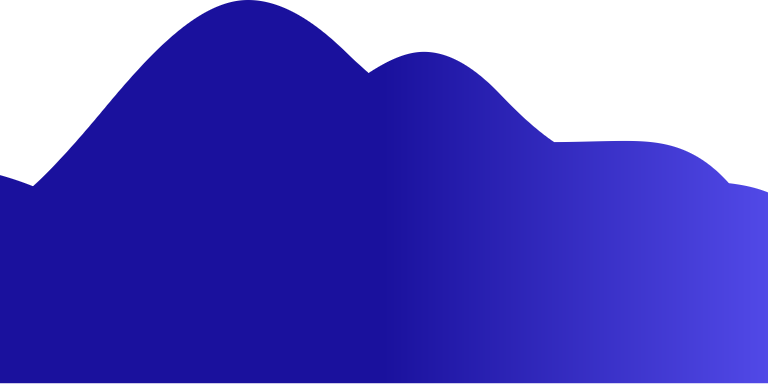
Write a Shadertoy shader that draws this background.

```glsl
const vec3 PAPER = vec3(1.0);
const vec3 DEEP_BLUE = vec3(0.102, 0.067, 0.616);
const vec3 BRIGHT_VIOLET = vec3(0.318, 0.286, 0.906);

// Cubic arc from a to b with the given end slopes
float arc(float x, vec2 a, vec2 b, vec2 slopes) {
    float span = b.x - a.x;
    float t = (x - a.x) / span;
    float s = 1.0 - t;
    float rise = t * t * (3.0 - 2.0 * t);
    float bend = t * s * (s * slopes.x - t * slopes.y);
    return mix(a.y, b.y, rise) + span * bend;
}

// Replaces the height with an arc to the right of its start
float addArc(float height, float x, vec2 a, vec2 b, vec2 slopes) {
    return x < a.x ? height : arc(x, a, b, slopes);
}

float ridge(float x) {
    // Left foot and main hill
    vec2 leftDip = vec2(0.086, 0.515);
    vec2 leftFlank = vec2(0.273, 0.719);
    vec2 mainPeak = vec2(0.646, 1.0);
    vec2 mainFlank = vec2(0.898, 0.867);
    vec2 notch = vec2(0.960, 0.810);
    float h = arc(x, vec2(0.0, 0.544), leftDip, vec2(-0.28, -0.40));
    h = addArc(h, x, leftDip, leftFlank, vec2(0.92, 1.20));
    h = addArc(h, x, leftFlank, mainPeak, vec2(1.20, 0.0));
    h = addArc(h, x, mainPeak, mainFlank, vec2(0.0, -0.97));
    h = addArc(h, x, mainFlank, notch, vec2(-0.97, -0.86));

    // Second hill
    vec2 secondPeak = vec2(1.104, 0.865);
    vec2 secondFlank = vec2(1.302, 0.755);
    vec2 shelf = vec2(1.443, 0.630);
    h = addArc(h, x, notch, secondPeak, vec2(0.65, 0.0));
    h = addArc(h, x, secondPeak, secondFlank, vec2(0.0, -1.05));
    h = addArc(h, x, secondFlank, shelf, vec2(-1.05, -0.68));

    // Low shoulder and right foot
    vec2 shoulder = vec2(1.628, 0.633);
    vec2 rightDip = vec2(1.898, 0.523);
    h = addArc(h, x, shelf, shoulder, vec2(0.0));
    h = addArc(h, x, shoulder, rightDip, vec2(0.0, -1.12));
    return addArc(h, x, rightDip, vec2(2.0, 0.499), vec2(-0.12, -0.40));
}

// Soft coverage, one pixel wide
float coverage(float signedDistance, float pixel) {
    return clamp(0.5 + signedDistance / pixel, 0.0, 1.0);
}

vec3 hillColor(float x) {
    return mix(DEEP_BLUE, BRIGHT_VIOLET, clamp(x - 1.0, 0.0, 1.0));
}

void mainImage(out vec4 fragColor, in vec2 fragCoord) {
    vec2 p = fragCoord / iResolution.xy * vec2(2.0, 1.0);
    float pixel = 1.0 / iResolution.y;

    // Slope turns vertical offset into distance from the ridge
    float reach = 0.002;
    float slope = (ridge(p.x + reach) - ridge(p.x - reach)) / (2.0 * reach);
    float ridgeDistance = (ridge(p.x) - p.y) / sqrt(1.0 + slope * slope);

    // Thin pale margin along the base
    float baseMargin = 0.002;
    float mask = coverage(ridgeDistance, pixel) * coverage(p.y - baseMargin, pixel);

    fragColor = vec4(mix(PAPER, hillColor(p.x), mask), 1.0);
}
```
